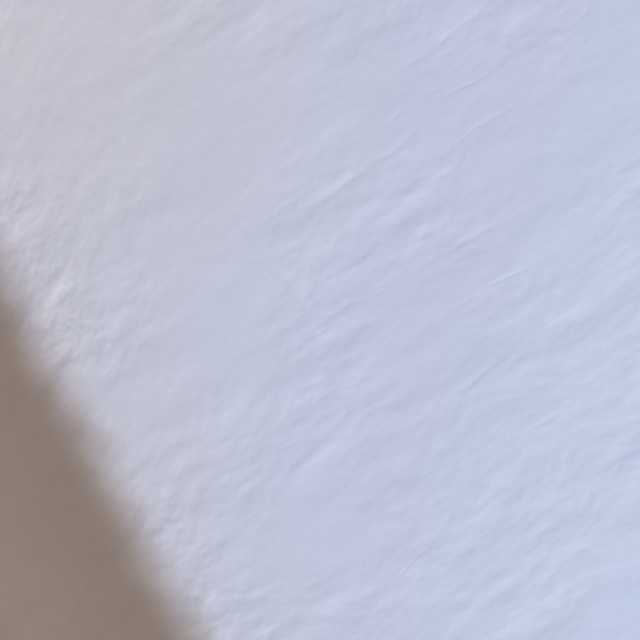
This texture is drawn by a Shadertoy shader. Its source:

```glsl
float hash(vec2 p) {
    vec3 q = fract(p.xyx * 0.1031);
    q += dot(q, q.yzx + 33.33);
    return fract((q.x + q.y) * q.z);
}

float noise(vec2 p) {
    vec2 i = floor(p), f = fract(p);
    f = f * f * f * (f * (f * 6.0 - 15.0) + 10.0);
    return mix(mix(hash(i), hash(i + vec2(1, 0)), f.x),
               mix(hash(i + vec2(0, 1)), hash(i + vec2(1, 1)), f.x), f.y);
}

float fbm(vec2 p) {
    float sum = 0.0, amp = 0.5;
    for (int i = 0; i < 4; i++) {
        sum += amp * noise(p);
        p = mat2(0.96, 0.28, -0.28, 0.96) * p * 1.9 + 7.3;
        amp *= 0.5;
    }
    return sum;
}

// x runs along the given angle, y across it
vec2 align(vec2 p, float angle) {
    float c = cos(angle), s = sin(angle);
    return vec2(c * p.x + s * p.y, c * p.y - s * p.x);
}

// Cloth height: diagonal folds on the right, small puckers on the left
float clothHeight(vec2 p) {
    p += 0.025 * vec2(noise(p * 9.0), noise(p * 9.0 + 40.0));
    float folds = fbm(align(p, 0.56) * vec2(8.0, 21.0) + 11.0);
    float puckers = fbm(align(p, 1.0) * vec2(19.0, 30.0) + 50.0);
    float dimples = fbm(p * 36.0 + 90.0);
    float right = smoothstep(0.15, 0.6, p.x + 0.15 * p.y);
    return mix(0.15, 0.65, right) * folds + mix(0.5, 0.25, right) * puckers + 0.16 * dimples;
}

// Scattered thin broken creases, each lit on one side and dark on the other
float creases(vec2 p) {
    float sum = 0.0;
    p += 0.012 * vec2(noise(p * 15.0), noise(p * 15.0 + 20.0));
    p += 0.004 * vec2(noise(p * 45.0), noise(p * 45.0 + 20.0));
    for (int i = 0; i < 24; i++) {
        float k = float(i);
        float along = (k + hash(vec2(k, 1.0))) / 24.0;
        vec2 center = mix(vec2(0.52, 0.97), vec2(0.68, 0.08), along);
        center.x += 0.4 * (hash(vec2(k, 2.0)) - 0.5);
        vec2 q = align(p - center, 0.48 + 0.2 * hash(vec2(k, 3.0)));
        float halfLength = mix(0.03, 0.12, hash(vec2(k, 4.0)));
        float s = q.y / mix(0.003, 0.006, hash(vec2(k, 5.0)));
        float fade = exp(-pow(q.x / halfLength, 2.0) * 1.5);
        fade *= smoothstep(0.15, 0.7, noise(vec2(q.x * 28.0, k * 3.7)));
        sum += s * exp(-s * s) * fade * mix(0.3, 1.0, hash(vec2(k, 6.0)));
    }
    return sum;
}

void mainImage(out vec4 fragColor, in vec2 fragCoord) {
    vec2 uv = fragCoord / iResolution.xy;

    // Cloth tint: warm grey at upper left, blue towards lower right
    float cool = uv.x + 0.35 * (1.0 - uv.y) + 0.1 * (noise(uv * 4.0) - 0.5);
    vec3 cloth = mix(vec3(0.762, 0.76, 0.805), vec3(0.75, 0.777, 0.862),
                     smoothstep(0.05, 0.82, cool));
    cloth = mix(cloth, vec3(0.756, 0.802, 0.895), smoothstep(0.8, 1.4, cool));

    // Distance from the soft slanted hem
    float hem = dot(uv, vec2(0.883, 0.47)) - 0.262;
    hem += 0.03 * (fbm(uv * 16.0) - 0.47);
    cloth = mix(cloth, vec3(0.745, 0.738, 0.79), 0.8 * exp(-max(hem, 0.0) * 10.0));

    // Relief lit from the upper left, stronger in patches
    float relief = clothHeight(uv) - clothHeight(uv + vec2(-0.003, 0.005));
    float nearHem = exp(-pow((hem - 0.05) / 0.07, 2.0));
    float patches = mix(0.6, 1.4, smoothstep(0.25, 0.75, noise(uv * 6.0 + 30.0)));
    cloth += relief * patches * (0.21 + 0.17 * nearHem);
    cloth += 0.062 * creases(uv);

    // One faint ridge running across the folds
    vec2 ridge = align(uv - vec2(0.49, 0.48), -1.02);
    float r = (ridge.y + 0.03 * (noise(uv * 15.0) - 0.5)) / 0.01;
    cloth += 0.018 * r * exp(-r * r) * exp(-pow(ridge.x / 0.2, 2.0))
           * smoothstep(0.2, 0.7, noise(uv * 22.0));

    // Faint mottling, slightly warm
    float mottle = fbm(align(uv, 0.56) * vec2(6.0, 11.0)) - 0.47;
    cloth += vec3(0.016, 0.012, 0.008) * mottle;

    // Brown shade beyond the hem
    vec3 brown = mix(vec3(0.535, 0.475, 0.445), vec3(0.56, 0.505, 0.475),
                     smoothstep(-0.05, -0.22, hem));
    brown += 0.015 * (fbm(uv * 20.0) - 0.47) + 0.06 * relief;

    fragColor = vec4(mix(brown, cloth, smoothstep(-0.05, 0.06, hem)), 1.0);
}
```
